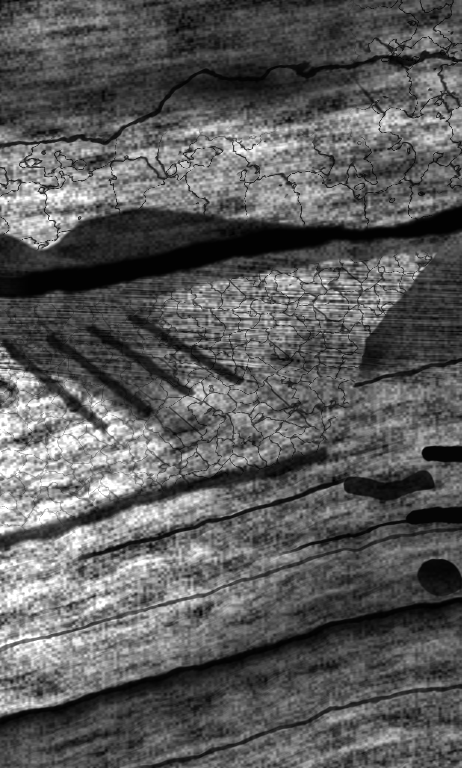
A Shadertoy shader for this texture:

```glsl
// Weathered, split timber in monochrome: a lit log, a black cleft, a checked
// flap of wood and slanting grain with small hollows. Edges are sampled
// height profiles; grain is fbm, checks are cell borders.

float hash(vec2 p) { return fract(sin(dot(p, vec2(127.1, 311.7))) * 43758.5453); }

float noise(vec2 p) {
  vec2 i = floor(p), f = fract(p);
  f = f * f * (3. - 2. * f);
  return mix(mix(hash(i), hash(i + vec2(1, 0)), f.x),
             mix(hash(i + vec2(0, 1)), hash(i + 1.), f.x), f.y);
}

float fbm(vec2 p) {
  float sum = 0., amp = .47;
  for (int i = 0; i < 5; i++) {
    sum += amp * noise(p);
    p = mat2(1.6, .5, -.5, 1.9) * p + 7.3;
    amp *= .55;
  }
  return sum;
}

// Linear interpolation through eight evenly spaced values
float profile(float t, float h[8]) {
  t = clamp(t, 0., .9999) * 7.;
  int i = int(t);
  return mix(h[i], h[i + 1], fract(t));
}

float past(float v, float edge, float soft) { return smoothstep(-soft, soft, v - edge); }
float stroke(float d, float width) { return 1. - smoothstep(width * .3, width, abs(d)); }

float glow(vec2 p, float cx, float cy, float rx, float ry) {
  vec2 d = (p - vec2(cx, cy)) / vec2(rx, ry);
  return exp(-dot(d, d));
}

float segment(vec2 p, vec2 a, vec2 b) {
  p -= a;
  b -= a;
  return length(p - b * clamp(dot(p, b) / dot(b, b), 0., 1.));
}

// Thin borders between jittered cells
float checks(vec2 p, float width) {
  float first = 9., second = 9.;
  for (int k = 0; k < 9; k++) {
    vec2 c = floor(p) + vec2(k % 3 - 1, k / 3 - 1);
    vec2 d = abs(c + .15 + .7 * vec2(hash(c), hash(c + 41.)) - p);
    float dist = mix(max(d.x, d.y), length(d), .5);
    second = min(second, max(first, dist));
    first = min(first, dist);
  }
  return 1. - smoothstep(0., width, second - first);
}

void mainImage(out vec4 fragColor, in vec2 fragCoord) {
  vec2 uv = fragCoord / iResolution.xy;
  uv.y = 1. - uv.y;
  vec2 p = uv * vec2(iResolution.x / iResolution.y, 1);
  float soft = max(.0015, 1. / iResolution.y);
  float rough = fbm(p * 30.) - .5, fine = noise(p * 260.) - .5;
  float x = uv.x, y = uv.y + .014 * rough;

  // Contours, measured down from the top
  float logEdge = profile(x, float[8](.297, .289, .271, .276, .289, .298, .294, .264));
  logEdge += .035 * glow(uv, .09, uv.y, .06, 1.);
  float cleftTop = profile(x, float[8](.358, .35, .338, .316, .297, .298, .295, .264));
  float cleftLow = profile(x, float[8](.39, .381, .368, .349, .33, .317, .31, .302));
  float flapTop = profile(x, float[8](.4, .397, .39, .376, .352, .341, .335, .328));
  float flapLow = profile(x, float[8](.703, .68, .647, .628, .609, .583, .57, .56));
  float flapSide = profile((uv.y - .326) / .273, float[8](.95, .9, .843, .79, .776, .76, .709, .7));
  float split = profile(x, float[8](.94, .918, .892, .87, .844, .814, .794, .781));
  float ridge = .449 + .33 * x;
  float seam = mix(.19 - .07 * x, .115 - .04 * x, smoothstep(.25, .45, x));

  // Upper log
  float upper = mix(.2, .46, past(y, .165 - .04 * x, .035));
  upper += .2 * glow(uv, .05, .03, .35, .06) + .24 * glow(uv, .93, .08, .15, .06);
  upper += .22 * glow(uv, .05, .26, .22, .05) + .14 * glow(uv, .6, .18, .3, .03);
  upper -= .14 * glow(uv, .52, .11, .18, .025) + .16 * glow(uv, .92, .22, .2, .03);
  float blocks = checks(p * vec2(15, 13) + 1.6 * rough, .07);
  upper *= 1. - .75 * blocks * max(past(y, .18, .02), past(x, .78, .04));
  upper *= 1. - .8 * stroke(y + .02 * rough - seam, .005);

  // Long grain, laid along the main split
  float d = y - split;
  vec2 g = vec2(x, d);
  float lower = mix(.62, .38, smoothstep(0., .85, x)) + .1 * glow(uv, .1, .75, .4, .08);
  lower -= .18 * glow(g, .6, -.03, .7, .035) + .1 * glow(g, .9, -.1, .3, .03);
  lower = mix(lower, .2 + 1.2 * max(d, 0.), past(d, 0., .006));
  lower *= 1. - .65 * glow(g, x, .006, 1., .012);
  float lines = stroke(d + .185, .0045) * past(x, .17, .05) * past(.76, x, .03);
  lines += stroke(d + .113, .0035) * past(x, .62, .06) + stroke(d, .006);
  lines += .7 * stroke(d + .094, .0035) + .8 * stroke(d - .113, .004) * past(x, .3, .05);
  lower *= 1. - .85 * min(lines, 1.);

  // Recess right of the flap
  float recess = mix(.2, .43, past(y, .495 - .02 * x, .02));
  recess *= 1. - .6 * glow(uv, .8, .465, .05, .035);
  recess *= 1. - .8 * stroke(y - .501 + .15 * (x - .78), .004);

  // Checked flap with a shaded hollow and bright shoulder
  float flap = .47 + .1 * glow(uv, .6, .39, .25, .05) - .13 * glow(uv, .68, .47, .1, .06);
  float leftward = 1. - smoothstep(.26, .46, x);
  flap = mix(flap, mix(.25, .72, past(y, ridge, .01)), leftward);
  flap *= 1. - (.6 - .3 * leftward) * checks(p * vec2(36, 42) + 2.2 * rough, .12);
  for (float i = 0.; i < 4.; i++) {
    vec2 a = vec2(.01 + .055 * i, .452 - .012 * i);
    float groove = segment(p + .035 * rough, a, a + vec2(.13, .11 - .012 * i));
    flap *= 1. - .7 * stroke(groove, .01);
  }

  // Layer the surfaces
  float beside = past(x + .02 * rough, flapSide, .004);
  float under = past(y, flapLow, mix(.015, .003, smoothstep(.1, .5, x)));
  float tone = mix(flap, recess, beside);
  tone = mix(tone, lower, mix(under, past(y, .59, .03), beside));
  tone *= 1. - .75 * stroke(y - flapLow - .004, .014) * past(.71, x, .01);
  tone = mix(.24, tone, past(y, flapTop, .004));
  tone = mix(mix(upper, .14, past(y, logEdge, .004)), tone, past(y, cleftLow, .004));

  // Streaks and grit
  float slope = mix(uv.y + .07 * x, d, past(uv.y, .42, .1));
  float grain = fbm(vec2(p.x * 16., slope * 95.)) - .5;
  tone *= max(0., 1. + 1.7 * grain + .9 * rough + .75 * fine);

  // Cleft and worm hollows
  float cleft = past(y, cleftTop, .005) * past(cleftLow, y, .004);
  tone = mix(tone, .008, cleft * mix(.75, 1., past(x, .04, .03)));
  vec2 q = p + .012 * rough, bend = vec2(.5, .638);
  float channel = min(segment(q, vec2(.458, .632), bend), segment(q, bend, vec2(.553, .625)));
  tone *= 1. - .78 * past(.011, channel, soft);
  float hollow = min(segment(q, vec2(.562, .593), vec2(.62, .592)),
                     segment(q, vec2(.538, .673), vec2(.62, .668)));
  tone = mix(tone, .02, past(.01, hollow, soft));
  float pit = length((q - vec2(.574, .753)) * vec2(.8, 1));
  tone *= 1. - past(.022, pit, soft) * mix(.92, .6, past(q.y, .753, .01));
  fragColor = vec4(vec3(clamp(tone, 0., 1.)), 1);
}
```
